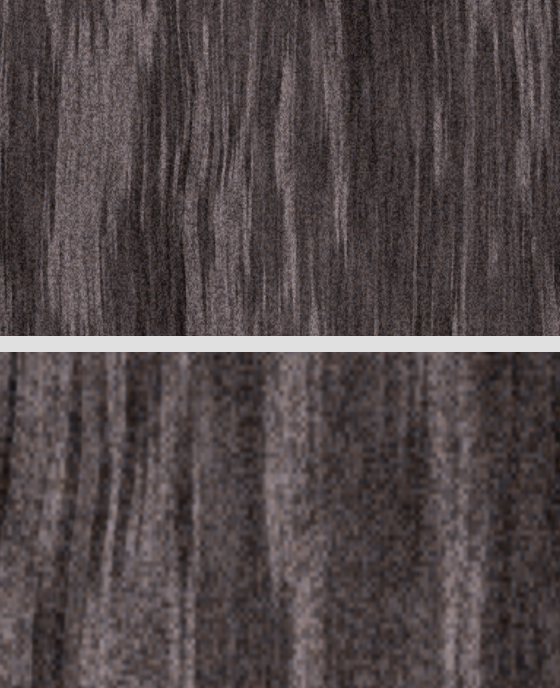
Top: the whole. Bottom: its middle third, enlarged.
Reproduce this texture procedurally as a WebGL 1 fragment shader.

```glsl
precision highp float;
// Dark stained wood veneer: pale vertical flames, fine fibres and a sandy grain.
uniform vec2 u_resolution;

#define DARK vec3(0.16, 0.13, 0.13)
#define LIGHT vec3(0.49, 0.44, 0.45)
#define BASE_TONE 0.29
#define BAND_GAIN 0.36
#define FLAME_GAIN 0.38
#define FLAME_SCALE vec2(14.0, 1.7)
#define LINE_GAIN 0.24
#define FIBRE_GAIN 0.42
#define FIBRE_SCALE vec2(135.0, 8.0)
#define GRAIN_GAIN 0.62
#define GRAIN_SCALE vec2(230.0, 195.0)
#define TINT_GAIN 0.035

float hash(vec2 p) {
  vec3 q = fract(vec3(p.xyx) * 0.1031);
  q += dot(q, q.yzx + 33.33);
  return fract((q.x + q.y) * q.z);
}

// Smooth value noise, centred on zero.
float noise(vec2 p) {
  vec2 cell = floor(p);
  vec2 f = fract(p);
  f = f * f * (3.0 - 2.0 * f);
  float low = mix(hash(cell), hash(cell + vec2(1.0, 0.0)), f.x);
  float high = mix(hash(cell + vec2(0.0, 1.0)), hash(cell + vec2(1.0)), f.x);
  return mix(low, high, f.y) - 0.5;
}

// Thin streaks at two widths, drawn out along the grain.
float fibres(vec2 p) {
  return 0.75 * noise(p * FIBRE_SCALE + 71.0)
       + 0.65 * noise(p * FIBRE_SCALE * vec2(0.5, 0.7) + 23.0);
}

// Pale patches whose edges fray into fibres.
float flames(vec2 p, float fibre) {
  float field = noise(p * FLAME_SCALE + 5.0)
              + 0.55 * noise(p * FLAME_SCALE * vec2(2.7, 1.8) + 47.0)
              + 0.45 * fibre;
  return smoothstep(0.0, 0.28, field);
}

// Sparse, long and narrow pale lines.
float paleLines(vec2 p, float fibre) {
  float field = noise(p * vec2(52.0, 1.5) + 131.0) + 0.2 * fibre;
  return smoothstep(0.2, 0.38, field);
}

void main() {
  vec2 p = gl_FragCoord.xy / u_resolution.y;

  // The grain wavers slightly from the vertical.
  vec2 wood = p;
  wood.x += 0.024 * noise(p * vec2(5.0, 3.0) + 11.0)
          + 0.006 * noise(p * vec2(16.0, 11.0) + 37.0);

  float fibre = fibres(wood);
  float band = noise(wood * vec2(5.5, 0.8) + 91.0);
  float flame = flames(wood, fibre);

  // Sandy surface, stronger where the wood is pale.
  float grain = 0.85 * noise(p * GRAIN_SCALE)
              + 0.45 * noise(p * GRAIN_SCALE * 0.53 + 19.0);

  float tone = BASE_TONE + BAND_GAIN * band + FLAME_GAIN * flame;
  tone += LINE_GAIN * paleLines(wood, fibre) * (1.0 - 0.6 * flame);
  tone += FIBRE_GAIN * fibre;
  tone += GRAIN_GAIN * grain * (0.85 + 0.3 * flame);
  tone = max(tone, -0.2);

  // Faint warm and cool specks.
  float tint = TINT_GAIN * noise(p * GRAIN_SCALE * 0.8 + 301.0);
  vec3 color = mix(DARK, LIGHT, tone) + tint * vec3(1.0, 0.0, -1.0);
  gl_FragColor = vec4(clamp(color, 0.0, 1.0), 1.0);
}
```
